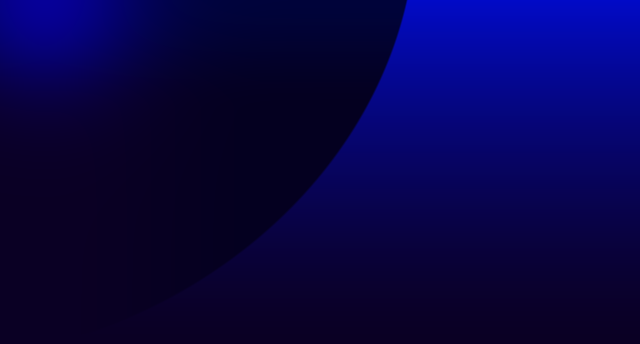
This background is drawn by a Shadertoy shader. Its source:

```glsl
#define DISC_CENTER vec2(-0.168, 1.25)
#define DISC_RADII vec2(0.819, 1.315)
#define GLOW_CENTER vec2(0.07, 1.02)
#define GLOW_RADII vec2(0.15, 0.265)
#define SKY_FALLOFF 1.5

const vec3 SKY_TOP = vec3(0.005, 0.04, 0.78);
const vec3 SKY_BOTTOM = vec3(0.04, 0.0, 0.14);
const vec3 DISC_PLUM = vec3(0.04, 0.0, 0.14);
const vec3 DISC_INK = vec3(0.016, 0.0, 0.125);
const vec3 DISC_TOP = vec3(0.0, 0.012, 0.23);
const vec3 GLOW_BLUE = vec3(0.025, 0.0, 0.60);

// Vertical blue gradient behind the disc
vec3 skyColor(vec2 uv) {
    return mix(SKY_BOTTOM, SKY_TOP, pow(uv.y, SKY_FALLOFF));
}

// Dark disc: plum to ink, cool upper rim, soft blue glow in the corner
vec3 discColor(vec2 uv) {
    vec3 color = mix(DISC_PLUM, DISC_INK, smoothstep(0.08, 0.42, uv.x));
    color = mix(color, DISC_TOP, smoothstep(0.68, 1.02, uv.y));
    vec2 toGlow = (uv - GLOW_CENTER) / GLOW_RADII;
    return mix(color, GLOW_BLUE, exp(-dot(toGlow, toGlow)));
}

void mainImage(out vec4 fragColor, in vec2 fragCoord) {
    vec2 uv = fragCoord / iResolution.xy;

    // Smooth coverage of the elliptical disc
    float edge = length((uv - DISC_CENTER) / DISC_RADII) - 1.0;
    float softness = fwidth(edge);
    float inside = 1.0 - smoothstep(-softness, softness, edge);

    fragColor = vec4(mix(skyColor(uv), discColor(uv), inside), 1.0);
}
```
